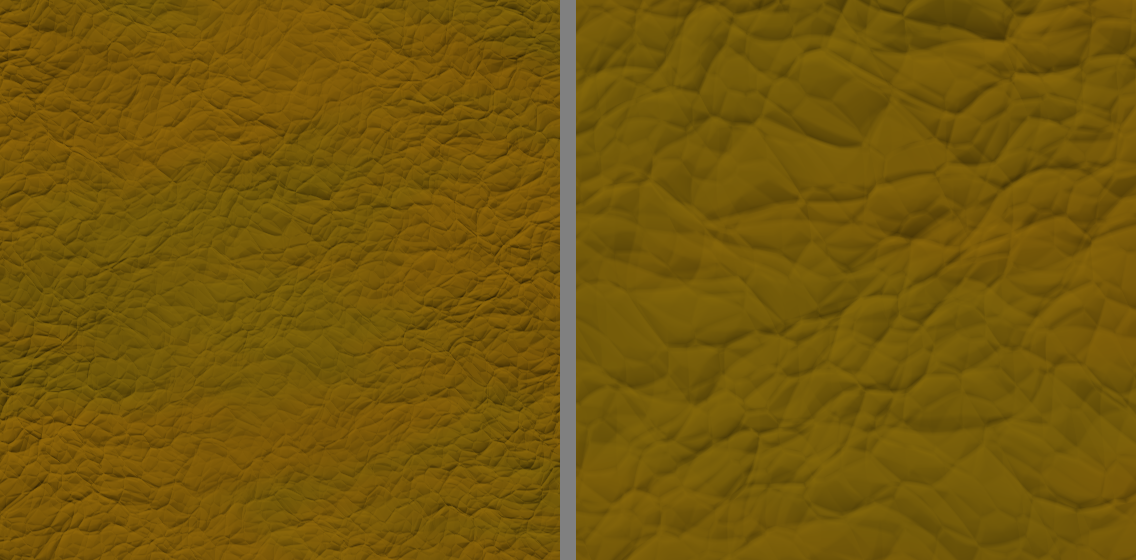
Left, the full canvas; right, a detail of the centre.
Give the GLSL for this texture, as a Shadertoy shader.

```glsl
#define GOLD vec3(0.492, 0.350, 0.032)
#define OLIVE vec3(0.450, 0.352, 0.036)
#define BASE_CELLS 8.0
#define CELL_GROWTH 1.85
#define LAYERS 4
#define LIGHT_DIR normalize(vec2(-0.3, 1.0))
#define CREASE_WIDTH 0.0016
#define SHADOW 0.19
#define HIGHLIGHT 0.085

vec2 hash2(vec2 p) {
    vec3 q = fract(p.xyx * vec3(0.1031, 0.1030, 0.0973));
    q += dot(q, q.yzx + 33.33);
    return fract((q.xx + q.yz) * q.zy);
}

// Slow drift made of layered, bent sines, about -1 to 1
float drift(vec2 p, float seed) {
    float sum = 0.0, weight = 0.5;
    for (int i = 0; i < 4; i++) {
        p += 0.35 * sin(p.yx * 1.7 + seed);
        sum += weight * sin(p.x + seed) * cos(p.y - seed * 1.3);
        p = mat2(1.5, 1.1, -1.1, 1.5) * p;
        weight *= 0.62;
        seed += 2.1;
    }
    return sum;
}

// Faceted pillow: the gap of squared distances is flat between creases
float pillow(vec2 p) {
    vec2 cell = floor(p), local = fract(p);
    float nearest = 9.0, second = 9.0;
    for (int y = -1; y <= 1; y++)
    for (int x = -1; x <= 1; x++) {
        vec2 offset = vec2(x, y);
        vec2 d = offset + 0.05 + 0.9 * hash2(cell + offset) - local;
        float dist = dot(d, d);
        second = min(second, max(nearest, dist));
        nearest = min(nearest, dist);
    }
    return 0.5 * (1.0 - exp(-2.2 * (second - nearest)));
}

// Crumpled relief from several sizes of pillow
float relief(vec2 p) {
    p += 0.010 * sin(p.yx * vec2(23.0, 19.0) + 3.0 * sin(p * 7.0));
    p += 0.003 * sin(p.yx * vec2(71.0, 83.0) + 2.0 * sin(p * 31.0));
    float height = 0.0, cells = BASE_CELLS;
    for (int i = 0; i < LAYERS; i++) {
        float weight = i == 0 ? 0.20 : i == 2 ? 0.50 : 0.36;
        float angle = 0.35 * sin(float(i) * 2.4);
        mat2 turn = mat2(cos(angle), sin(angle), -sin(angle), cos(angle));
        vec2 q = turn * p * cells * vec2(1.0, 1.12);
        height += weight / cells * pillow(q + 17.3 * float(i + 1));
        cells *= CELL_GROWTH;
    }
    return height;
}

void mainImage(out vec4 fragColor, in vec2 fragCoord) {
    vec2 uv = fragCoord / iResolution.y;

    // Slope along the light, rougher toward the sides
    vec2 stepUp = LIGHT_DIR * CREASE_WIDTH;
    float slope = (relief(uv + stepUp) - relief(uv - stepUp)) / (2.0 * CREASE_WIDTH);
    float sides = smoothstep(0.05, 0.5, abs(uv.x - 0.47));
    float rough = 0.75 + 0.4 * sides + 0.35 * drift(uv * vec2(6.0, 8.0), 1.7);
    float facing = -slope * clamp(rough, 0.35, 1.4);

    // Long shadows and soft highlights
    float tone = 1.015 + facing * (facing < 0.0 ? SHADOW : HIGHLIGHT);
    tone += 0.045 * drift(uv * vec2(7.0, 13.0), 4.2) - 0.03 * sides;
    tone = clamp(tone, 0.42, 1.14);

    // Broad, mostly level bands of gold and olive
    float band = drift(uv * vec2(3.0, 8.0), 0.6);
    vec3 tint = mix(OLIVE, GOLD, smoothstep(-0.45, 0.35, band));
    fragColor = vec4(tint * tone, 1.0);
}
```
